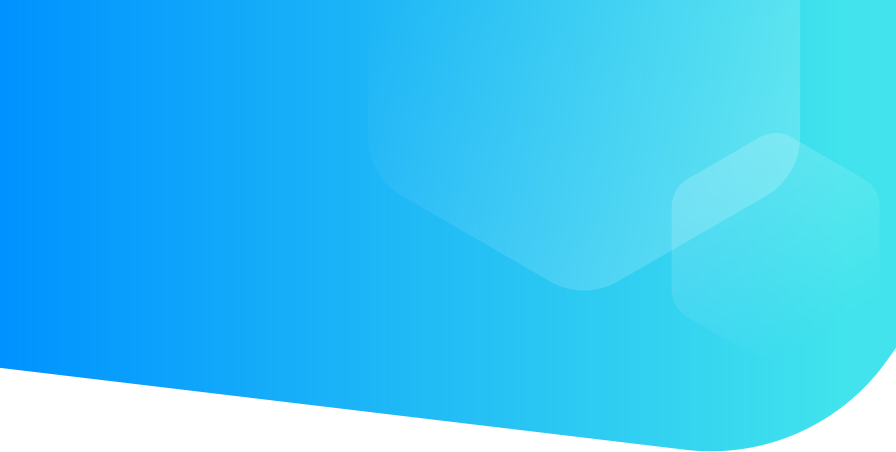
A WebGL 2 fragment shader for this background:

```glsl
#version 300 es
precision highp float;

uniform vec2 u_resolution;
out vec4 outColor;

#define BLUE vec3(0.0, 0.572, 1.0)
#define AQUA vec3(0.257, 0.892, 0.927)
#define GRADIENT_END 1.873
#define LARGE_HEX vec4(1.292, 0.886, 0.478, 0.150)  // centre, apothem, rounding
#define SMALL_HEX vec4(1.716, 0.451, 0.230, 0.072)
#define LARGE_GLOW 0.194
#define SMALL_GLOW 0.20
#define BEND_CENTRE vec2(1.573, 0.4796)
#define BEND_RADIUS 0.478

// Signed distance to a rounded hexagon with a corner pointing up
float hexagon(vec2 p, vec4 shape) {
    const vec3 k = vec3(-0.8660254, 0.5, 0.5773503);
    float apothem = shape.z - shape.w;
    p = abs(p - shape.xy).yx;
    p -= 2.0 * min(dot(k.xy, p), 0.0) * k.xy;
    p -= vec2(clamp(p.x, -k.z * apothem, k.z * apothem), apothem);
    return length(p) * sign(p.y) - shape.w;
}

float cross2(vec2 a, vec2 b) {
    return a.x * b.y - a.y * b.x;
}

// Signed distance to a panel whose two lower edges meet in an arc
float panel(vec2 p) {
    vec2 q = p - BEND_CENTRE;
    vec2 lowerNormal = normalize(vec2(-0.1195, -1.0));
    vec2 rightNormal = normalize(vec2(1.4, -1.0));
    bool onArc = cross2(lowerNormal, q) > 0.0 && cross2(q, rightNormal) > 0.0;
    float reach = onArc ? length(q) : max(dot(q, lowerNormal), dot(q, rightNormal));
    return reach - BEND_RADIUS;
}

// Antialiased coverage from a signed distance
float coverage(float d) {
    return clamp(0.5 - d * u_resolution.y, 0.0, 1.0);
}

void main() {
    vec2 p = gl_FragCoord.xy / u_resolution.y;

    // Horizontal base gradient
    vec3 color = mix(BLUE, AQUA, clamp(p.x / GRADIENT_END, 0.0, 1.0));

    // Large hexagon, brightening toward the lower right
    float largeFade = max(dot(p - vec2(0.814, 1.0), vec2(0.8, -0.6)), 0.0);
    color = mix(color, vec3(1.0), LARGE_GLOW * largeFade * coverage(hexagon(p, LARGE_HEX)));

    // Small hexagon, fading out toward the lower right
    float smallFade = 1.0 - dot(p - vec2(1.576, 0.677), vec2(0.5, -0.866)) / 0.478;
    smallFade = clamp(smallFade, 0.0, 1.0);
    color = mix(color, vec3(1.0), SMALL_GLOW * smallFade * coverage(hexagon(p, SMALL_HEX)));

    // White below the curved panel edge
    color = mix(vec3(1.0), color, coverage(panel(p)));
    outColor = vec4(color, 1.0);
}
```
